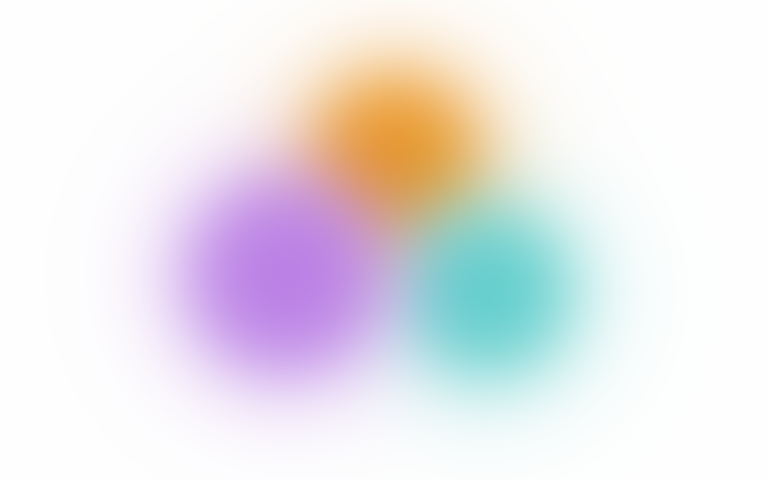
Give the GLSL for this background, as a Shadertoy shader.

```glsl
// Coverage of a soft disc: half strength at the radius, rounded at the centre
float softDisc(vec2 p, vec2 centre, float radius) {
    float dist = length(vec3(p - centre, 0.06));
    return 0.5 - 0.5 * tanh(0.8 * (dist - radius) / 0.083);
}

void mainImage(out vec4 fragColor, in vec2 fragCoord) {
    // Centred coordinates, one unit per canvas height
    vec2 p = (fragCoord - 0.5 * iResolution.xy) / iResolution.y;

    vec3 orange = vec3(0.92, 0.56, 0.07);
    vec3 teal   = vec3(0.34, 0.80, 0.79);
    vec3 purple = vec3(0.72, 0.48, 0.895);

    // Glows layered from back to front over near-white
    vec3 color = vec3(0.996);
    color = mix(color, orange, softDisc(p, vec2(0.023, 0.167), 0.18));
    color = mix(color, teal, softDisc(p, vec2(0.215, -0.108), 0.178));
    color = mix(color, purple, softDisc(p, vec2(-0.206, -0.073), 0.213));

    fragColor = vec4(color, 1.0);
}
```
